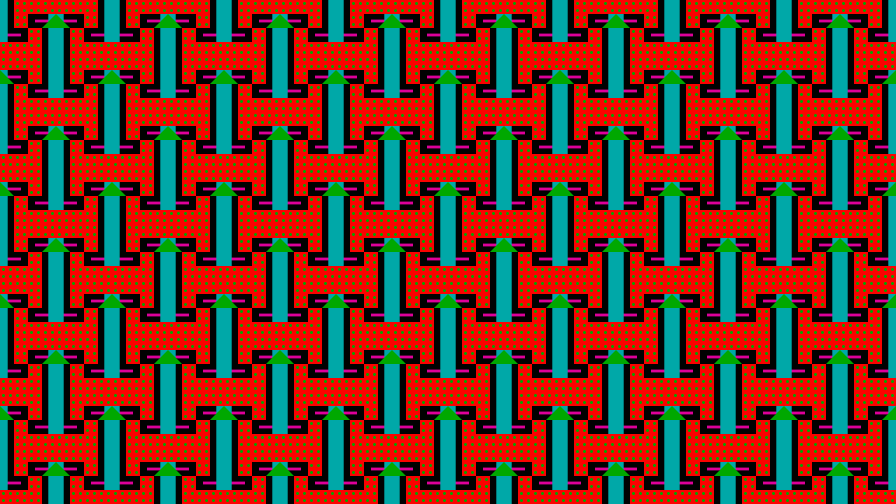
Reproduce this pattern procedurally as a Shadertoy shader.

```glsl
// Staggered I-shaped black plates on a dotted red ground, each with a teal bar,
// magenta slits and a green arrowhead. Two interleaved square lattices, shifted
// by half a period, are layered with box and triangle distance functions.

const float UNITS_HIGH = 36.0;            // canvas height in grid units
const float PERIOD     = 8.0;             // lattice period in units
const vec2  STEM       = vec2(1.0, 3.0);  // half sizes of the plate parts
const vec2  FLANGE     = vec2(2.0, 0.5);
const vec2  BAR        = vec2(0.55, 3.0);
const vec2  SLIT       = vec2(1.5, 0.1);
const float FLANGE_Y   = 2.5;             // flange centre above and below
const float HEAD_BASE  = 2.0;             // arrowhead base and tip heights
const float HEAD_TIP   = 3.0;
const float DOT_STEP   = 0.5;
const float DOT_RADIUS = 0.105;

const vec3 RED     = vec3(0.985, 0.01, 0.0);
const vec3 BLACK   = vec3(0.005);
const vec3 TEAL    = vec3(0.0, 0.66, 0.66);
const vec3 GREEN   = vec3(0.0, 0.66, 0.0);
const vec3 MAGENTA = vec3(0.87, 0.0, 0.60);

float box(vec2 p, vec2 halfSize) {
    vec2 d = abs(p) - halfSize;
    return max(d.x, d.y);
}

float arrowhead(vec2 p) {
    return max(HEAD_BASE - p.y, (abs(p.x) + p.y - HEAD_TIP) * 0.7071);
}

// Pixel coverage of a shape from its signed distance
float cover(float d, float pixel) {
    return clamp(0.5 - d / pixel, 0.0, 1.0);
}

vec3 ground(vec2 p, float pixel) {
    vec2 cell = (fract(p / DOT_STEP) - 0.5) * DOT_STEP;
    return mix(RED, GREEN, cover(length(cell) - DOT_RADIUS, pixel));
}

vec3 drawMotif(vec3 col, vec2 p, float pixel) {
    vec2 ends = vec2(p.x, abs(p.y) - FLANGE_Y);  // mirrored flange space
    float plate = min(box(p, STEM), box(ends, FLANGE));
    col = mix(col, BLACK, cover(plate, pixel));
    col = mix(col, MAGENTA, cover(box(ends, SLIT), pixel));
    col = mix(col, TEAL, cover(box(p, BAR), pixel));
    return mix(col, GREEN, cover(arrowhead(p), pixel));
}

void mainImage(out vec4 fragColor, in vec2 fragCoord) {
    float pixel = UNITS_HIGH / iResolution.y;
    vec2 p = fragCoord * pixel;
    vec3 col = ground(p, pixel);

    // Two lattices, offset diagonally by half a period
    for (int i = 0; i < 2; i++) {
        vec2 centre = 0.5 * PERIOD * vec2(float(i), float(1 - i));
        vec2 local = mod(p - centre + 0.5 * PERIOD, PERIOD) - 0.5 * PERIOD;
        col = drawMotif(col, local, pixel);
    }
    fragColor = vec4(col, 1.0);
}
```
